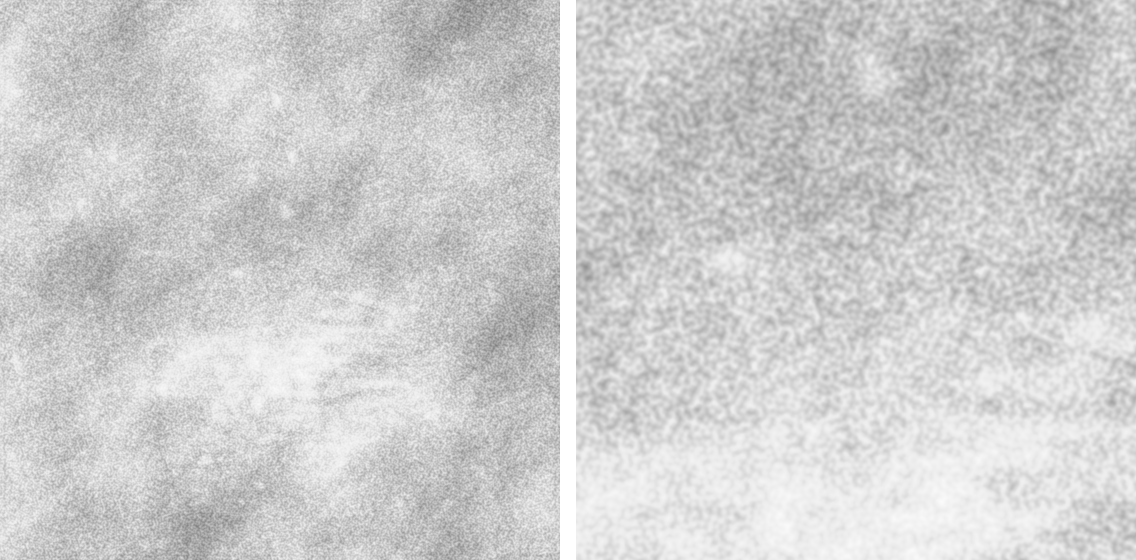
Left, the full canvas; right, a detail of the centre.
This texture is drawn by a three.js fragment shader. Its source:

```glsl
// Worn pale grey paper: cloudy diagonal mottling under a fine fibrous grain.
// Gradient noise is summed over octaves; a rubbed bright patch with flat streaks,
// scattered flecks, faint embossed creases and a frayed border lie on top.

#define BASE_TONE 0.782
#define CLOUD_SCALE 3.2
#define CLOUD_CONTRAST 0.165
#define GRAIN_SCALE 105.0
#define GRAIN_CONTRAST 0.185
#define PATCH_CENTER vec2(0.57, 0.33)
#define PATCH_LIFT 0.105
#define STREAK_CONTRAST 0.13
#define FLECK_LIFT 0.11
#define CREASE_COUNT 9
#define CREASE_CONTRAST 0.05
#define BORDER_WIDTH 0.008

varying vec2 vUv;

float hash(vec2 p) {
  vec3 q = fract(p.xyx * 0.1031);
  q += dot(q, q.yzx + 33.33);
  return fract((q.x + q.y) * q.z);
}

vec2 gradient(vec2 cell) {
  float angle = 6.28318 * hash(cell);
  return vec2(cos(angle), sin(angle));
}

// Gradient noise, centred on zero
float noise(vec2 p) {
  vec2 i = floor(p), f = fract(p);
  vec2 u = f * f * f * (f * (f * 6.0 - 15.0) + 10.0);
  vec2 e = vec2(0.0, 1.0);
  float a = dot(gradient(i), f);
  float b = dot(gradient(i + e.yx), f - e.yx);
  float c = dot(gradient(i + e.xy), f - e.xy);
  float d = dot(gradient(i + e.yy), f - e.yy);
  return mix(mix(a, b, u.x), mix(c, d, u.x), u.y);
}

vec2 rotate(vec2 p, float angle) {
  float c = cos(angle), s = sin(angle);
  return vec2(c * p.x + s * p.y, c * p.y - s * p.x);
}

// Broad clouds, drawn out along the rising diagonal
float clouds(vec2 uv) {
  vec2 p = rotate(uv, 0.85) * vec2(0.75, 1.15) * CLOUD_SCALE + 17.3;
  float sum = 0.0, weight = 1.0;
  for (int i = 0; i < 5; i++) {
    sum += weight * noise(p);
    p = rotate(p, 0.6) * 2.03 + 11.7;
    weight *= 0.7;
  }
  return sum;
}

// Fine speckle, two octaves turned off the canvas axes
float grain(vec2 uv) {
  vec2 p = rotate(uv, 0.4) * GRAIN_SCALE + 50.0;
  return 0.6 * noise(p) + noise(rotate(p, 0.7) * 2.3 + 300.0);
}

// Rubbed patch with a soft, ragged outline
float rubbedPatch(vec2 uv) {
  vec2 p = rotate(uv - PATCH_CENTER, 0.5) / vec2(0.25, 0.15);
  p += 0.7 * vec2(noise(uv * 7.0 + 4.0), noise(uv * 7.0 + 40.0));
  return exp(-dot(p, p));
}

// Short diagonal folds, a light side beside a dark side
float creases(vec2 uv) {
  float sum = 0.0;
  for (int i = 0; i < CREASE_COUNT; i++) {
    float id = float(i);
    vec2 center = vec2(hash(vec2(id, 3.0)), hash(vec2(id, 8.0)));
    vec2 p = rotate(uv - center, 0.5 + 0.35 * hash(vec2(id, 5.0)));
    p.y += 0.012 * noise(vec2(p.x * 18.0, id * 7.3));
    float across = p.y / 0.003;
    float along = p.x / 0.07;
    sum += across * exp(-across * across - along * along);
  }
  return sum;
}

// Broken line running just inside the canvas edge
float border(vec2 uv) {
  vec2 inset = min(uv, 1.0 - uv);
  float edge = min(inset.x, inset.y);
  edge += 0.003 * noise(uv * 25.0);
  float line = exp(-pow((edge - BORDER_WIDTH) / 0.0025, 2.0));
  float rim = 1.0 - smoothstep(0.0, 0.004, edge);
  return (line + 0.6 * rim) * (0.6 + noise(uv * 45.0 + 9.0));
}

void main() {
  float rubbed = rubbedPatch(vUv);
  float tone = BASE_TONE + CLOUD_CONTRAST * clouds(vUv) + PATCH_LIFT * rubbed;

  float streak = noise(vUv * vec2(19.0, 62.0) + vec2(2.0 * noise(vUv * 9.0), 5.0));
  tone += STREAK_CONTRAST * streak * rubbed;
  tone += FLECK_LIFT * smoothstep(0.3, 0.65, noise(rotate(vUv, 0.3) * 26.0 + 70.0));

  // Grain fades where the surface is worn bright
  float wear = smoothstep(0.78, 0.96, tone);
  tone += GRAIN_CONTRAST * mix(1.0, 0.45, wear) * grain(vUv);
  tone += CREASE_CONTRAST * creases(vUv) - 0.05 * border(vUv);

  // Soft shoulder keeps the highlights below pure white
  tone -= 0.5 * max(tone - 0.92, 0.0);
  gl_FragColor = vec4(vec3(clamp(tone, 0.0, 1.0)), 1.0);
}
```
